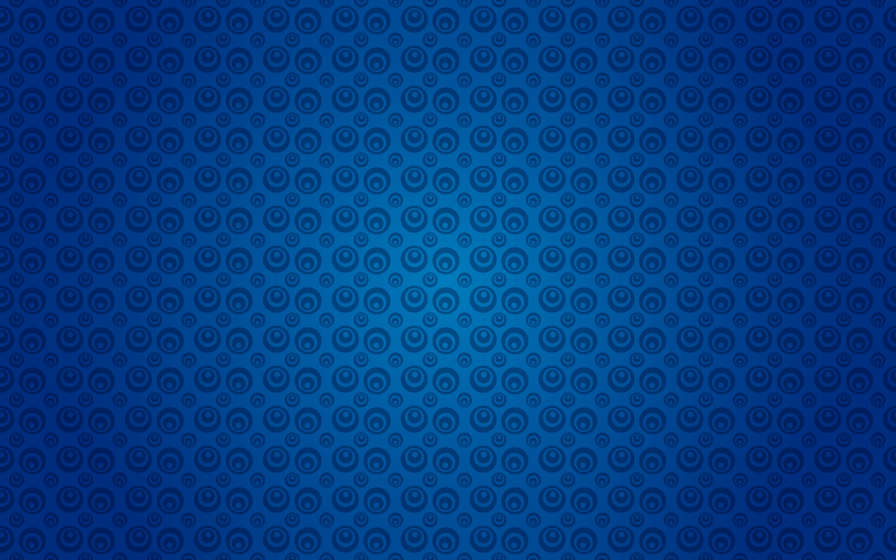
Write a Shadertoy shader that draws this pattern.

```glsl
#define REPEATS vec2(13.0, 14.0)
#define BIG_RADIUS 0.0242
#define SMALL_RADIUS 0.0134
#define GLOW_RADIUS 0.66
#define GLOW_COLOR vec3(0.005, 0.485, 0.735)
#define EDGE_COLOR vec3(0.0, 0.175, 0.49)
#define INK_TINT vec3(0.75, 0.66, 0.745)

// Antialiased disc coverage; lengths are fractions of the canvas height
float disc(vec2 p, float radius) {
    float pixel = 1.0 / iResolution.y;
    return smoothstep(0.75 * pixel, -0.75 * pixel, length(p) - radius);
}

// Nested discs, alternately inked and cleared, drifting along lean
float eyeRings(vec2 p, float radius, vec2 lean) {
    float ink = disc(p, radius);
    ink -= disc(p - lean * radius * 0.12, radius * 0.70);
    ink += disc(p - lean * radius * 0.20, radius * 0.51);
    ink -= disc(p - lean * radius * 0.34, radius * 0.21);
    return ink;
}

// Offset to the nearest copy of an anchor given in cell units
vec2 nearestCopy(vec2 cellPos, vec2 anchor, vec2 cellSize) {
    vec2 d = cellPos - anchor;
    return (d - floor(d + 0.5)) * cellSize;
}

// Background glow, flattening out at the borders so that it tiles
vec3 background(vec2 uv, float aspect) {
    vec2 c = uv - 0.5;
    vec2 eased = c - 3.2 * c * c * c * c * c;
    float t = length(eased * vec2(aspect, 1.0)) / GLOW_RADIUS;
    return mix(GLOW_COLOR, EDGE_COLOR, min(t, 1.0));
}

void mainImage(out vec4 fragColor, in vec2 fragCoord) {
    vec2 uv = fragCoord / iResolution.xy;
    float aspect = iResolution.x / iResolution.y;
    vec2 cellSize = vec2(aspect, 1.0) / REPEATS;
    vec2 cellPos = (uv - 0.5) * REPEATS;

    // Each cell holds two large and two small motifs, leaning up and down
    float ink = 0.0;
    for (int i = 0; i < 2; i++) {
        float side = float(i);
        vec2 lean = vec2(0.15, 1.0) * (1.0 - 2.0 * side);
        vec2 bigAnchor = vec2(-0.49 + 0.46 * side, 0.52 - 0.04 * side);
        vec2 smallAnchor = vec2(-0.26 + 0.50 * side, 0.0);
        ink += eyeRings(nearestCopy(cellPos, bigAnchor, cellSize), BIG_RADIUS, lean);
        ink += eyeRings(nearestCopy(cellPos, smallAnchor, cellSize), SMALL_RADIUS, lean);
    }

    vec3 color = background(uv, aspect);
    color *= mix(vec3(1.0), INK_TINT, clamp(ink, 0.0, 1.0));
    fragColor = vec4(color, 1.0);
}
```
